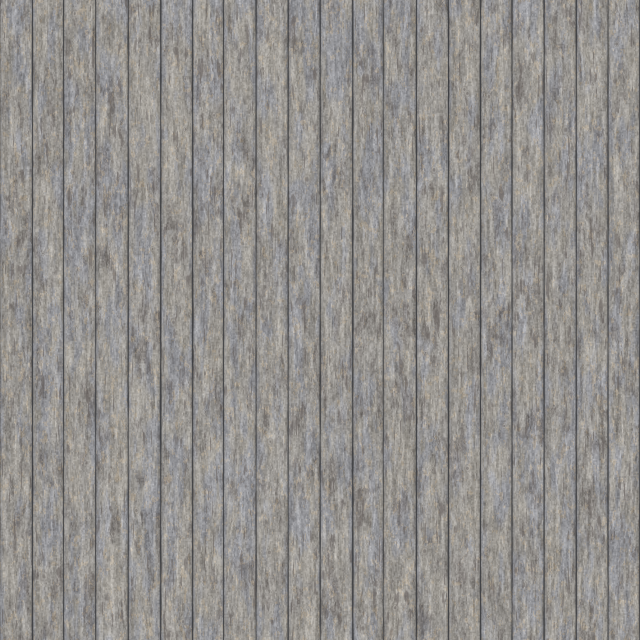
This texture is drawn by a WebGL 2 fragment shader. Its source:

```glsl
#version 300 es
precision highp float;

uniform vec2 u_resolution;
out vec4 outColor;

const float BOARDS = 20.0;
const float SEAM_JITTER = 0.05;       // share of a board width
const float SEAM_HALF_WIDTH = 0.0010;
const float SEAM_SHADE = 0.0022;
const float KNOT_ROWS = 7.0;
const float KNOT_CHANCE = 0.4;
const float KNOT_RADIUS = 0.0042;
const float FIBRE_CONTRAST = 0.25;
const float GRIT_CONTRAST = 0.20;
const float BOARD_CONTRAST = 0.008;

const vec3 WOOD_GREY = vec3(0.603, 0.592, 0.575);
const vec3 WOOD_PALE = vec3(0.628, 0.613, 0.587);
const vec3 PAINT_BLUE = vec3(0.573, 0.582, 0.612);
const vec3 WEAR_BROWN = vec3(0.42, 0.395, 0.385);
const vec3 FLAKE_TAN = vec3(0.74, 0.67, 0.57);
const vec3 SEAM_DARK = vec3(0.22, 0.225, 0.24);

float hash(vec2 p) {
  vec3 q = fract(p.xyx * vec3(0.1031, 0.1030, 0.0973));
  q += dot(q, q.yzx + 33.33);
  return fract((q.x + q.y) * q.z);
}

float valueNoise(vec2 p) {
  vec2 cell = floor(p), f = fract(p);
  f = f * f * (3.0 - 2.0 * f);
  float low = mix(hash(cell), hash(cell + vec2(1, 0)), f.x);
  float high = mix(hash(cell + vec2(0, 1)), hash(cell + vec2(1, 1)), f.x);
  return mix(low, high, f.y);
}

float fbm(vec2 p) {
  float sum = 0.0, gain = 0.5;
  for (int i = 0; i < 4; i++) {
    sum += gain * valueNoise(p);
    p = p * 2.03 + 17.7;
    gain *= 0.6;
  }
  return sum / 1.088;
}

// Distance to the nearest scattered knot of a board, in knot radii
float knotDistance(vec2 uv, float board) {
  float nearest = 10.0;
  float row = floor(uv.y * KNOT_ROWS);
  for (float i = -1.0; i <= 1.0; i++) {
    vec2 cell = vec2(board, row + i + 50.0);
    if (hash(cell + 3.7) > KNOT_CHANCE) continue;
    vec2 center = vec2((board - 0.8 + 0.6 * hash(cell + 11.3)) / BOARDS,
                       (row + i + hash(cell + 23.9)) / KNOT_ROWS);
    float radius = KNOT_RADIUS * mix(0.5, 1.3, hash(cell + 41.1));
    nearest = min(nearest, length((uv - center) * vec2(1.0, 0.8)) / radius);
  }
  return nearest;
}

void main() {
  vec2 uv = gl_FragCoord.xy / u_resolution;
  float pixel = 1.0 / u_resolution.x;

  // Nearest seam and the board beside it
  float seam = round(uv.x * BOARDS);
  float seamSeed = hash(vec2(mod(seam, BOARDS), 7.0));
  float seamX = (seam + (seamSeed - 0.5) * SEAM_JITTER) / BOARDS;
  float side = uv.x - seamX;
  float board = seam + step(0.0, side);
  float boardSeed = hash(vec2(board, 19.0));

  // Grain bends slowly along the board and around knots
  float knot = knotDistance(uv, board);
  vec2 p = uv + vec2(0.0, board * 3.17);
  p.x += 0.0012 * sin(p.y * 19.0 + board) + 0.0006 * sin(p.y * 47.0 + uv.x * 60.0);
  p.x += 0.003 * exp(-knot * knot * 0.3);

  float fibre = fbm(p * vec2(210.0, 22.0));
  float grit = 0.5 * valueNoise(p * vec2(430.0, 150.0)) + 0.5 * valueNoise(p * vec2(500.0, 420.0) + 9.0);
  float blotch = fbm(p * vec2(50.0, 22.0) + 5.0);
  float stain = fbm(p * vec2(60.0, 16.0) + 61.0);
  float wear = fbm(p * vec2(120.0, 48.0) + 97.0);
  float flake = fbm(p * vec2(170.0, 100.0) + 31.0);

  // Weathered wood, paint remnants and worn patches
  vec3 color = mix(WOOD_GREY, WOOD_PALE, smoothstep(0.4, 0.7, blotch));
  color = mix(color, PAINT_BLUE, 0.7 * smoothstep(0.46, 0.68, stain + 0.08 * (boardSeed - 0.5)));
  float wornArea = smoothstep(0.36, 0.66, 1.0 - blotch);
  color = mix(color, WEAR_BROWN, 0.42 * wornArea * smoothstep(0.46, 0.68, wear));
  color = mix(color, FLAKE_TAN, 0.4 * smoothstep(0.6, 0.74, flake));
  color += FIBRE_CONTRAST * (fibre - 0.5) + GRIT_CONTRAST * (grit - 0.5);
  color += BOARD_CONTRAST * (boardSeed - 0.5);

  // Short dark cracks along the fibres
  float crack = smoothstep(0.74, 0.88, valueNoise(p * vec2(330.0, 36.0) + 43.0));
  color = mix(color, WEAR_BROWN, 0.55 * crack * smoothstep(0.42, 0.6, wear));

  // Knots: ragged heart in a pale patch
  float ragged = knot + 0.9 * (wear - 0.5);
  color = mix(color, WOOD_PALE, 0.35 * (1.0 - smoothstep(0.7, 1.8, ragged)));
  color = mix(color, WEAR_BROWN, 0.55 * (1.0 - smoothstep(0.2, 0.7, ragged)));
  color = mix(color, WEAR_BROWN, 0.2 * exp(-25.0 * (ragged - 1.1) * (ragged - 1.1)));

  // Seams: soft shade, cool lit edge and a dark gap of uneven width
  float gap = SEAM_HALF_WIDTH * mix(0.55, 1.1, seamSeed);
  gap *= 0.6 + 0.65 * valueNoise(vec2(uv.y * 32.0, seam));
  float away = abs(side);
  color *= 1.0 - 0.24 * exp(-away / SEAM_SHADE);
  float litEdge = exp(-pow((side - 0.003) / 0.0012, 2.0));
  color = mix(color, PAINT_BLUE * 1.04, 0.25 * litEdge);
  float gapMask = 1.0 - smoothstep(gap - 0.7 * pixel, gap + 0.7 * pixel, away);
  color = mix(color, SEAM_DARK, 0.82 * gapMask);

  outColor = vec4(clamp(color, 0.0, 1.0), 1.0);
}
```
